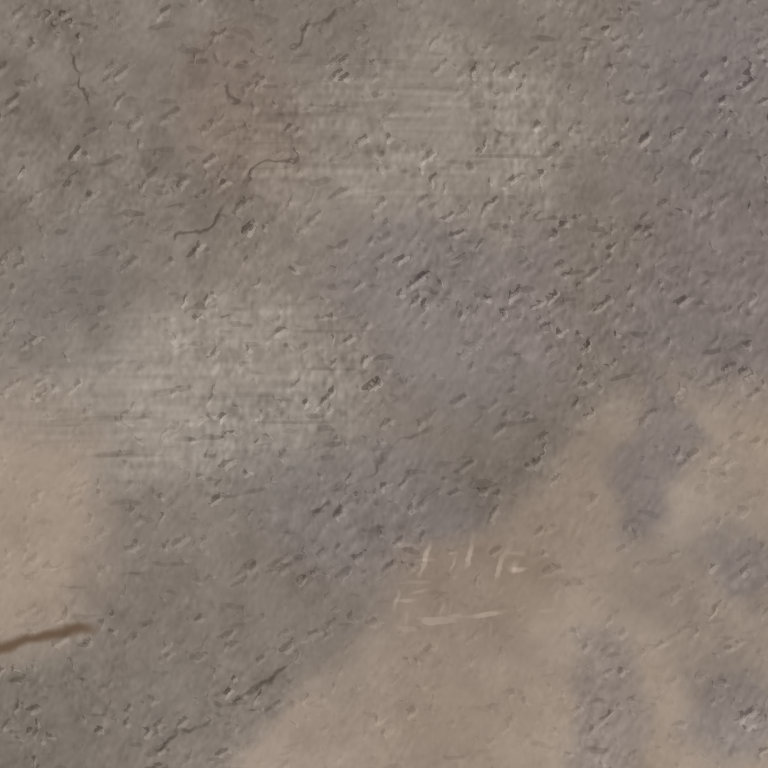
Write a three.js fragment shader that draws this texture.

```glsl
// Weathered stone wall: soft grey, mauve and tan stains, pale streaked bands,
// fine chipped relief, thin diagonal cracks and one brown gash at the left edge.
// Signed cellular bumps, layered and stretched, give all of the irregularity.
varying vec2 vUv;

vec2 hash2(vec2 c) {
  return fract(sin(vec2(dot(c, vec2(127.1, 311.7)), dot(c, vec2(269.5, 183.3)))) * 43758.5);
}

// Cellular noise around zero: every cell drops one soft bump of random sign
float bumps(vec2 p) {
  vec2 cell = floor(p);
  float sum = 0.0;
  for (int j = -1; j <= 1; j++) {
    for (int i = -1; i <= 1; i++) {
      vec2 c = cell + vec2(float(i), float(j));
      vec2 d = p - c - hash2(c);
      float fall = max(0.0, 1.0 - dot(d, d));
      sum += (2.0 * hash2(c + 57.3).x - 1.0) * fall * fall;
    }
  }
  return sum;
}

float layers(vec2 p) {
  float sum = 0.0, amp = 1.0;
  for (int i = 0; i < 4; i++) {
    sum += amp * bumps(p);
    p = mat2(1.6, 1.2, -1.2, 1.6) * p + 13.7;
    amp *= 0.55;
  }
  return sum;
}

// Side-lit bumps, pairing each dark edge with a bright one
float relief(vec2 p) {
  return bumps(p) - bumps(p + vec2(0.5, -0.45));
}

// Soft elliptical stain
float blot(vec2 p, vec2 centre, vec2 radius) {
  return 1.0 - smoothstep(0.55, 1.3, length((p - centre) / radius));
}

// Thin broken line from a to b
float crack(vec2 p, vec2 a, vec2 b) {
  vec2 ab = b - a;
  float t = clamp(dot(p - a, ab) / dot(ab, ab), 0.0, 1.0);
  float gaps = smoothstep(-0.5, 0.5, bumps(p * 45.0 + 4.0));
  return gaps * (1.0 - smoothstep(0.0, 0.005, length(p - a - ab * t)));
}

void main() {
  vec2 p = vUv;
  vec2 wobble = vec2(layers(p * 7.0), layers(p * 7.0 + 31.0));
  vec2 q = p + 0.032 * wobble;
  float cloud = layers(p * 5.0 + 70.0);
  float mottle = layers(p * 24.0 + 11.0);
  float speckle = layers(p * 75.0 + 45.0);

  // Stain masks
  float slope = smoothstep(-0.04, 0.06, 0.95 * (q.x - 0.28) - q.y) * (1.0 - smoothstep(0.42, 0.56, q.y));
  float islands = blot(q, vec2(0.79, 0.07), vec2(0.065, 0.1)) + blot(q, vec2(0.95, 0.09), vec2(0.07, 0.09))
    + blot(q, vec2(0.98, 0.29), vec2(0.07, 0.04)) + blot(q, vec2(0.86, 0.42), vec2(0.04, 0.1));
  islands = min(islands, 1.0);
  float tanned = slope * (1.0 - 0.75 * islands) * (0.8 + 0.2 * smoothstep(-0.5, 0.4, cloud));
  tanned = max(tanned, blot(q, vec2(0.04, 0.33), vec2(0.11, 0.19)));
  float mauve = max(blot(q, vec2(0.61, 0.6), vec2(0.2, 0.14)), smoothstep(0.74, 0.9, q.x) * smoothstep(0.4, 0.55, q.y));
  mauve = max(mauve, max(islands, 0.8 * blot(q, vec2(0.5, 0.32), vec2(0.13, 0.1))));
  float band = max(blot(q, vec2(0.54, 0.82), vec2(0.23, 0.13)), blot(q, vec2(0.27, 0.49), vec2(0.22, 0.12)));
  float oldCorner = blot(q, vec2(0.1, 0.87), vec2(0.3, 0.26));
  float chipped = blot(q, vec2(0.61, 0.23), vec2(0.12, 0.07));

  // Base colours
  vec3 colour = vec3(0.504, 0.465, 0.432);
  colour = mix(colour, vec3(0.510, 0.470, 0.452), mauve);
  colour = mix(colour, vec3(0.578, 0.540, 0.500), band * 0.85);
  colour = mix(colour, vec3(0.510, 0.456, 0.415), 0.7 * blot(q, vec2(0.33, 0.85), vec2(0.11, 0.12)));
  colour = mix(colour, vec3(0.612, 0.552, 0.498), tanned);
  colour = mix(colour, vec3(0.550, 0.484, 0.430), chipped * 0.7);
  colour += 0.023 * cloud * vec3(1.0, 0.98, 0.96);
  colour += 0.005 * bumps(p * 6.0 + 90.0) * vec3(1.0, 0.1, -0.9);

  // Grain: an even fine tooth everywhere, stronger chips in loose clusters
  float cluster = smoothstep(-0.8, 0.8, layers(p * 11.0 + 5.0));
  float rough = (1.0 - 0.55 * tanned) * (0.6 + 0.6 * cluster);
  vec2 slant = vec2(p.x - 0.3 * p.y, p.y) + 0.002 * vec2(speckle, mottle);
  float light = 0.014 * mottle * (1.0 + 0.9 * oldCorner);
  light += rough * 0.016 * speckle;
  light += rough * 0.020 * relief(slant * vec2(150.0, 95.0));
  light += rough * 0.020 * bumps(p * vec2(230.0, 150.0));
  light += rough * mauve * 0.022 * relief(slant * vec2(125.0, 72.0) + 40.0);
  light += band * 0.026 * bumps(p * vec2(14.0, 170.0) + 8.0);
  light += band * (0.3 + cluster) * 0.038 * bumps(p * vec2(180.0, 85.0) + 21.0);

  // Small ragged chips, dark beside bright
  vec2 chipAt = slant * vec2(120.0, 100.0) + 0.5 * speckle + 17.0;
  float pit = smoothstep(0.45, 1.2, bumps(chipAt));
  float rim = smoothstep(0.45, 1.2, bumps(chipAt + vec2(-0.6, 0.5)));
  light += rough * (0.08 * rim - 0.11 * pit);

  // Short dark level nicks and long level seams through the pale bands
  float nick = smoothstep(0.6, 1.1, bumps(p * vec2(45.0, 120.0) + 0.4 * mottle + 33.0));
  float seam = smoothstep(0.55, 1.0, bumps(p * vec2(7.0, 125.0) + 52.0));
  light -= rough * 0.06 * nick + band * 0.05 * seam;

  // Pale scratches on the chipped stain
  float scratch = smoothstep(0.4, 0.95, bumps(slant * vec2(115.0, 32.0) + 3.0))
    + smoothstep(0.4, 0.95, bumps(slant * vec2(32.0, 130.0) + 63.0));
  light += 0.10 * chipped * scratch;

  // Diagonal cracks, bent by the noise
  vec2 k = p + 0.014 * wobble + 0.006 * vec2(mottle, -mottle) + 0.003 * speckle;
  float cracks = crack(k, vec2(0.40, 0.81), vec2(0.22, 0.69)) + crack(k, vec2(0.57, 0.44), vec2(0.41, 0.32))
    + crack(k, vec2(0.37, 0.13), vec2(0.19, 0.02)) + crack(k, vec2(0.44, 1.0), vec2(0.40, 0.94))
    + crack(k, vec2(0.29, 0.93), vec2(0.31, 0.87)) + crack(k, vec2(0.07, 0.93), vec2(0.09, 0.87));
  light -= 0.12 * min(cracks, 1.0);
  colour += light * vec3(1.0, 0.98, 0.95);

  // Brown gash with grey stone under it
  float drop = p.y - 0.158 - 0.2 * p.x - 0.006 * wobble.y - 0.004 * mottle;
  float reach = 1.0 - smoothstep(0.10, 0.14, p.x);
  colour = mix(colour, vec3(0.47, 0.44, 0.40) + light, 0.8 * reach * (1.0 - smoothstep(-0.05, -0.025, drop)));
  colour = mix(colour, vec3(0.38, 0.30, 0.23), 0.8 * reach * (1.0 - smoothstep(0.001, 0.012, abs(drop))));

  gl_FragColor = vec4(colour, 1.0);
}
```
